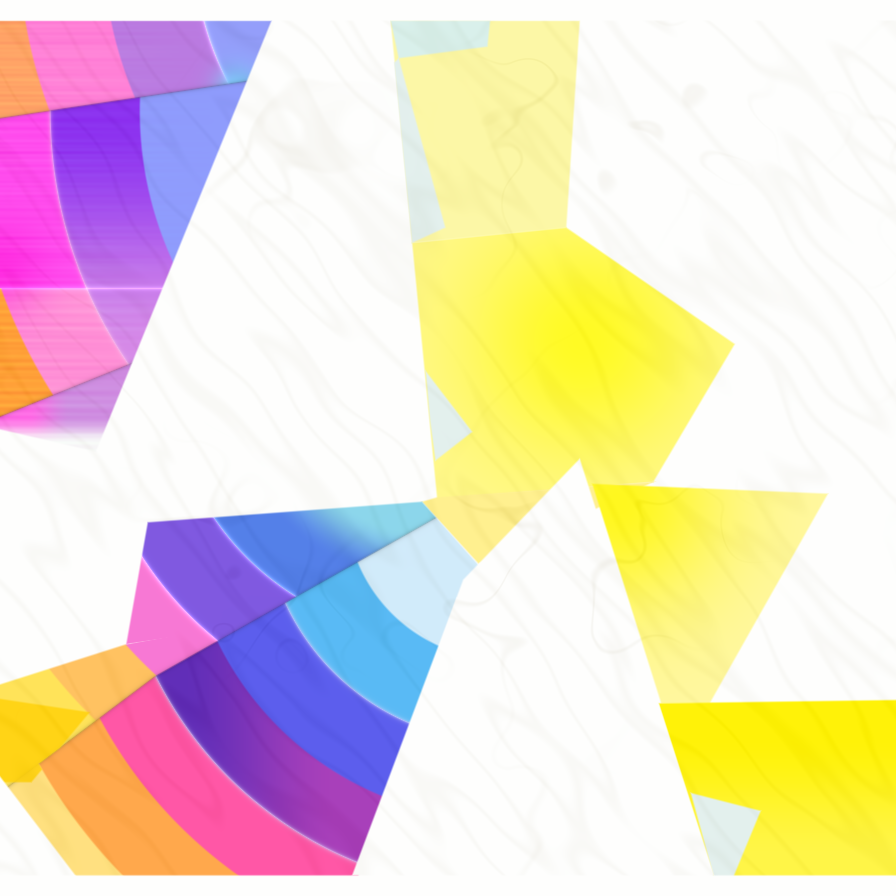
A three.js fragment shader for this background:

```glsl
// Rainbow fans and yellow shards on pale veined marble.
varying vec2 vUv;

float corner(vec2 i, vec2 f, vec2 o) {
  vec2 h = vec2(dot(i + o, vec2(127.1, 311.7)), dot(i + o, vec2(269.5, 183.3)));
  return dot(fract(sin(h) * 43758.5) * 2. - 1., f - o);
}

float gradientNoise(vec2 p) {
  vec2 i = floor(p), f = fract(p), u = f * f * (3. - 2. * f), e = vec2(0, 1);
  return mix(mix(corner(i, f, e.xx), corner(i, f, e.yx), u.x),
             mix(corner(i, f, e.xy), corner(i, f, e.yy), u.x), u.y);
}

// Signed distance to the line from s.xy to s.zw, positive on its left
float edge(vec2 p, vec4 s) {
  vec2 d = normalize(s.zw - s.xy), v = p - s.xy;
  return d.x * v.y - d.y * v.x;
}

// Convex quad with clockwise corners, negative inside
float quad(vec2 p, vec4 a, vec4 b) {
  return max(max(edge(p, a), edge(p, vec4(a.zw, b.xy))),
             max(edge(p, b), edge(p, vec4(b.zw, a.xy))));
}

float fill(float d) { return 1. - smoothstep(-.0015, .0015, d); }
float rim(float d) { return exp(-abs(d) * 600.); }
float glow(vec2 v, float size) { return exp(-dot(v, v) / (size * size)); }
void paint(inout vec3 c, float d, vec3 tint) { c = mix(c, tint, fill(d)); }

vec3 upperFan(vec2 p) {
  // Main rings
  float r = distance(p, vec2(.557, .876));
  vec3 c = mix(vec3(1, .57, .84), vec3(1, .3, .93), fill(.678 - p.y));
  c = mix(c, vec3(1, .1, .85), .6 * glow(p - vec2(0, .7), .05));
  paint(c, r - .501, mix(vec3(.84, .55, .91), vec3(.55, .2, .94), smoothstep(.6, .87, p.y)));
  paint(c, r - .401, vec3(.56, .61, .99));
  paint(c, max(.59 - r, p.y - .678), vec3(1, .63, .22));
  c = mix(c, vec3(1, .8, .95), .6 * rim(r - .501));
  // Fading lower strip
  float low = edge(p, vec4(0, .535, .146, .594));
  vec3 strip = mix(vec3(1, .42, .9), vec3(.81, .55, .88), smoothstep(.03, .08, p.x));
  paint(c, low, mix(vec3(.97), strip, smoothstep(.505, .535, p.y)));
  // Upper rings
  float s = distance(p, vec2(.557, 1.065));
  vec3 top = vec3(1, .64, .4);
  paint(top, s - .536, vec3(1, .5, .84));
  paint(top, s - .442, vec3(.73, .48, .88));
  paint(top, s - .341, vec3(.58, .62, .98));
  top += .25 * rim(s - .341);
  top = mix(top, vec3(.5, .8, .98), glow(p - vec2(.265, .9), .025));
  float seam = edge(p, vec4(0, .868, .273, .909));
  paint(c, -seam, top);
  c *= 1. - .2 * (rim(seam) + rim(low));
  // Fine scan lines
  float scan = gradientNoise(p * vec2(3, 220)) * (1. - smoothstep(0., .25, p.x));
  return c + .12 * scan * vec3(.2, 1, .3) + .2 * rim(p.y - .678);
}

vec3 lowerFan(vec2 p) {
  // Rings below the seam
  float r = distance(p, vec2(.561, .439));
  vec3 c = vec3(1, .88, .5);
  paint(c, r - .594, vec3(1, .66, .3));
  paint(c, r - .51, vec3(1, .34, .65));
  paint(c, r - .433, mix(vec3(.38, .18, .72), vec3(.66, .25, .73), smoothstep(.2, .38, p.x)));
  paint(c, r - .354, vec3(.36, .37, .93));
  paint(c, r - .267, vec3(.35, .73, .96));
  paint(c, r - .175, vec3(.82, .92, .98));
  c = mix(c, vec3(.85, .85, 1), .65 * (rim(r - .433) + rim(r - .267)));
  // Rings above the seam
  float s = distance(p, vec2(.492, .594));
  vec3 top = vec3(1, .89, .35);
  paint(top, s - .554, vec3(1, .76, .38));
  paint(top, s - .471, vec3(.97, .47, .83));
  paint(top, s - .397, vec3(.5, .35, .88));
  paint(top, s - .306, vec3(.33, .5, .91));
  top = mix(vec3(.55, .84, .92), top, smoothstep(.19, .25, s));
  top += .3 * (rim(s - .306) + rim(s - .397));
  float seam = max(edge(p, vec4(.035, .167, .173, .245)), edge(p, vec4(.173, .245, .43, .438)));
  paint(c, -seam, top);
  c *= 1. - .18 * rim(seam);
  // Yellow block
  float block = quad(p, vec4(-.1, .235, .1, .205), vec4(.035, .127, -.1, .127));
  return mix(c, vec3(1, .82, .04), .85 * fill(max(block, -max(seam, r - .594))));
}

void main() {
  vec2 p = vUv;
  vec3 white = vec3(.995, .996, .992), mist = vec3(.89, .94, .93), c = white;
  // Yellow shards
  paint(c, quad(p, vec4(.436, .977, .647, .977), vec4(.632, .746, .46, .729)), vec3(.99, .97, .65));
  float body = min(quad(p, vec4(.46, .729, .632, .746), vec4(.729, .462, .488, .443)),
                   quad(p, vec4(.632, .746, .82, .616), vec4(.729, .462, .55, .6)));
  paint(c, body, mix(vec3(1, .97, .56), vec3(1, .98, .14), glow(p - vec2(.65, .62), .13)));
  paint(c, quad(p, vec4(.471, .44, .488, .445), vec4(.729, .462, .534, .371)), vec3(1, .94, .56));
  paint(c, quad(p, vec4(.661, .46, .924, .449), vec4(.792, .215, .738, .215)),
    mix(vec3(1, .97, .63), vec3(1, .97, .12), glow(p - vec2(.69, .44), .12)));
  paint(c, quad(p, vec4(.735, .215, 1.02, .219), vec4(1.02, .02, .797, .02)),
    mix(vec3(1, .96, .28), vec3(1, .95, .03), smoothstep(.04, .18, p.y)));
  // Glassy slivers
  float glass = quad(p, vec4(.44, .93, .445, .935), vec4(.497, .746, .46, .729));
  glass = min(glass, quad(p, vec4(.475, .586, .527, .518), vec4(.486, .486, .48, .53)));
  glass = min(glass, quad(p, vec4(.771, .115, .849, .095), vec4(.818, .02, .797, .02)));
  paint(c, glass, mist);
  paint(c, quad(p, vec4(.436, .977, .547, .977), vec4(.544, .948, .445, .935)), vec3(.85, .94, .92));
  // Rainbow fans and white wedge
  paint(c, quad(p, vec4(-.1, .977, .303, .977), vec4(.107, .496, -.1, .544)), upperFan(p));
  float lower = min(quad(p, vec4(.165, .417, .471, .44), vec4(.56, .34, .141, .281)),
                    quad(p, vec4(-.063, .216, .141, .281), vec4(.517, .353, .3, -.26)));
  paint(c, lower, lowerFan(p));
  paint(c, quad(p, vec4(.647, .488, .797, .023), vec4(.393, .023, .517, .353)), white);
  // Marble streaks and veins
  vec2 q = vec2(dot(p, vec2(.75, .66)), dot(p, vec2(.66, -.75)));
  q.x += .025 * gradientNoise(p * 9.);
  float streak = 1. - smoothstep(0., .09, abs(gradientNoise(q * vec2(26, 4))));
  float vein = 1. - smoothstep(0., .035, abs(gradientNoise(p * 7. + gradientNoise(p * 14.))));
  vein *= smoothstep(-.1, .35, gradientNoise(p * 4.));
  c -= (.022 * streak + .035 * vein) * vec3(.8, .9, 1.2);
  // Plain strips along top and bottom
  paint(c, .477 - abs(p.y - .5), white);
  gl_FragColor = vec4(clamp(c, 0., 1.), 1);
}
```
